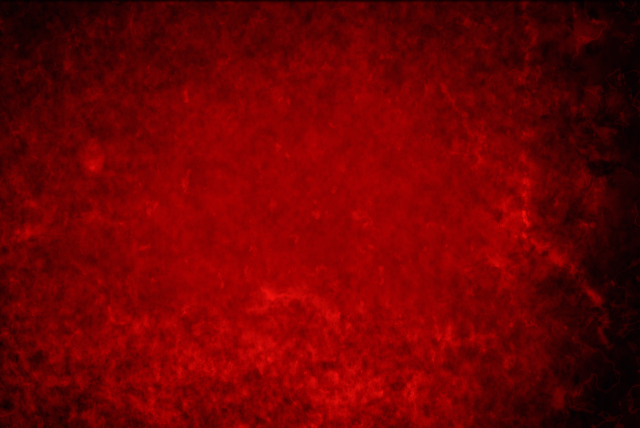
Give the GLSL for this background, as a Shadertoy shader.

```glsl
// Draws a worn deep red wall with a dark vignette, mottled stains, a seam and creases.
#define CENTER vec2(0.72, 0.47)
#define RADII vec2(0.85, 0.66)
#define CORE_RED 0.595
#define VIGNETTE_DEPTH 0.46
#define RIGHT_SHADE 0.15
#define SEAM_X 1.232
#define STAIN_GAIN 2.3
#define FLECK_GAIN 0.17
#define PATCH_GAIN 0.24
#define CREASE_GAIN 0.19

float hash(vec2 cell) {
    return fract(sin(dot(cell, vec2(127.1, 311.7))) * 43758.5453);
}

float noise(vec2 p) {
    vec2 cell = floor(p), f = fract(p);
    f = f * f * (3.0 - 2.0 * f);
    float low = mix(hash(cell), hash(cell + vec2(1, 0)), f.x);
    float high = mix(hash(cell + vec2(0, 1)), hash(cell + vec2(1, 1)), f.x);
    return mix(low, high, f.y);
}

float fbm(vec2 p) {
    float sum = 0.0, amplitude = 0.5;
    for (int i = 0; i < 4; i++) {
        sum += amplitude * noise(p);
        p = mat2(1.6, 1.2, -1.2, 1.6) * p + 7.3;
        amplitude *= 0.55;
    }
    return sum / 1.01;
}

// Soft line from a to b
float crease(vec2 p, vec2 a, vec2 b, float width) {
    vec2 pa = p - a, ba = b - a;
    float t = clamp(dot(pa, ba) / dot(ba, ba), 0.0, 1.0);
    float d = length(pa - ba * t) / width;
    return exp(-d * d);
}

// Soft elliptical glow
float patchGlow(vec2 p, vec2 center, vec2 size) {
    vec2 d = (p - center) / size;
    return exp(-dot(d, d));
}

void mainImage(out vec4 fragColor, in vec2 fragCoord) {
    vec2 uv = fragCoord / iResolution.xy;
    vec2 p = uv * vec2(1.5, 1.0);

    // Noise fields, from broad clouds to fine speckle
    vec2 warp = vec2(fbm(p * 14.0), fbm(p * 14.0 + 31.0)) - 0.5;
    vec2 bent = p + warp * 0.05;
    float cloud = fbm(bent * 13.0 + 4.0);
    float grain = fbm(bent * 36.0 + 17.0);
    float speckle = fbm(p * vec2(76.0, 62.0) + 23.0);
    float streak = noise(p * vec2(70.0, 5.0) + 9.0);
    float vein = 1.0 - abs(2.0 * fbm(bent * 15.0 + 53.0) - 1.0);
    vein = smoothstep(0.90, 1.0, vein);

    // Broad light: vignette, shaded right side, warm lower edge
    float rim = smoothstep(0.25, 1.2, length((p - CENTER) / RADII));
    float rightSide = smoothstep(1.2, 1.42, p.x + warp.x * 0.12);
    float red = CORE_RED - VIGNETTE_DEPTH * rim - RIGHT_SHADE * rightSide;
    red += 0.17 * patchGlow(p, vec2(0.82, 0.05), vec2(0.32, 0.20));
    red += 0.12 * patchGlow(p, vec2(0.22, 0.10), vec2(0.32, 0.22));
    red += 0.06 * patchGlow(p, vec2(0.03, 0.42), vec2(0.08, 0.35));
    red -= 0.05 * patchGlow(p, vec2(0.06, 0.98), vec2(0.32, 0.18));
    red = max(red, 0.045);

    // Stains, rougher near the rim and over the lower bank
    float bank = smoothstep(0.34, 0.20, p.y + warp.y * 0.35);
    bank *= smoothstep(1.25, 0.85, p.x);
    float rough = clamp(0.14 + 0.55 * rim + 0.20 * bank + 0.35 * rightSide, 0.0, 1.0);
    float stain = 0.45 * (cloud - 0.5) + 0.62 * (grain - 0.5) + 0.55 * (speckle - 0.5);
    red *= max(1.0 + STAIN_GAIN * rough * stain, 0.08);
    red += vein * rough * (0.02 + 0.14 * grain);
    red += 0.025 * (streak - 0.5) + 0.06 * (speckle - 0.5) * (1.0 - rightSide);

    // Scattered pale flecks, small and medium
    float fleck = smoothstep(0.67, 0.86, fbm(p * vec2(46.0, 38.0) + 71.0));
    fleck += 0.7 * smoothstep(0.67, 0.85, fbm(bent * vec2(25.0, 21.0) + 11.0));
    red += FLECK_GAIN * fleck * (0.7 + 0.3 * rough);

    // Ragged bright patches
    float patches = patchGlow(bent, vec2(0.66, 0.305), vec2(0.05, 0.03));
    patches += patchGlow(bent, vec2(1.16, 0.36), vec2(0.07, 0.045));
    patches += patchGlow(bent, vec2(1.19, 0.50), vec2(0.045, 0.08));
    patches += patchGlow(bent, vec2(1.10, 0.21), vec2(0.06, 0.025));
    patches += patchGlow(bent, vec2(1.40, 0.66), vec2(0.05, 0.14));
    patches += patchGlow(bent, vec2(1.37, 0.93), vec2(0.06, 0.05));
    patches += patchGlow(bent, vec2(1.33, 0.05), vec2(0.04, 0.05));
    patches += patchGlow(bent, vec2(0.06, 0.45), vec2(0.045, 0.035));
    patches += patchGlow(bent, vec2(0.23, 0.49), vec2(0.05, 0.02));
    patches += patchGlow(bent, vec2(0.22, 0.63), vec2(0.025, 0.04));
    red += PATCH_GAIN * patches * smoothstep(0.36, 0.64, 0.5 * (cloud + grain));

    // Vertical seam and diagonal creases
    vec2 frayed = p + warp * 0.05;
    float wear = smoothstep(0.38, 0.65, 0.5 * (grain + speckle));
    float seam = crease(p + warp * 0.012, vec2(SEAM_X, 0.08), vec2(SEAM_X, 1.0), 0.010);
    red += seam * (0.03 + 0.15 * wear * smoothstep(0.3, 0.5, p.y));
    float creases = crease(frayed, vec2(1.04, 0.79), vec2(1.135, 0.65), 0.007);
    creases += 0.4 * crease(frayed, vec2(1.0, 0.63), vec2(1.19, 0.64), 0.004);
    creases += crease(frayed, vec2(1.24, 0.46), vec2(1.38, 0.31), 0.012);
    creases += crease(frayed, vec2(1.38, 0.31), vec2(1.44, 0.17), 0.010);
    creases += crease(frayed, vec2(1.225, 0.56), vec2(1.235, 0.47), 0.008);
    red += CREASE_GAIN * creases * (0.15 + 0.85 * wear);

    // Thin dark upper border and final tint
    red *= mix(0.35, 1.0, smoothstep(0.0, 0.008, 1.0 - uv.y));
    red = clamp(red, 0.02, 0.92);
    float heat = max(red - 0.66, 0.0);
    fragColor = vec4(red, 0.004 + 0.22 * heat, 0.008 + 0.14 * heat, 1.0);
}
```
